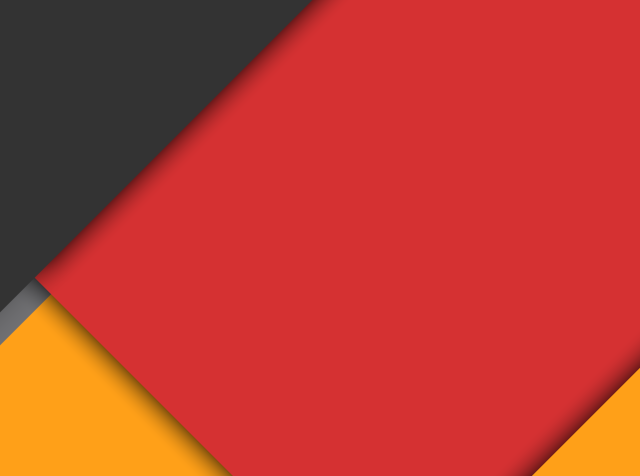
Give the GLSL for this background, as a Shadertoy shader.

```glsl
#define DARK_EDGE -0.243
#define STRIP_EDGE -0.194
#define CORNER_EDGE 0.790
#define SHEET_EDGE 0.346
#define SHADOW_WIDTH 0.062
#define SHADOW_STRENGTH 0.50

const vec3 RED = vec3(0.835, 0.192, 0.196);
const vec3 CHARCOAL = vec3(0.2);
const vec3 AMBER = vec3(1.0, 0.627, 0.094);
const vec3 STEEL = vec3(0.44, 0.44, 0.45);

// Antialiased coverage of the side where distance is positive
float cover(float distance) {
    float pixel = 0.7 / iResolution.y;
    return smoothstep(-pixel, pixel, distance);
}

// Light left at a distance from the edge of a raised sheet
float shade(float distance, float strength) {
    float falloff = 1.0 - clamp(distance / SHADOW_WIDTH, 0.0, 1.0);
    return 1.0 - strength * falloff * falloff;
}

void mainImage(out vec4 fragColor, in vec2 fragCoord) {
    // Diagonal axes: across runs to lower right, along to upper right
    vec2 p = fragCoord / iResolution.y;
    float across = (p.x - p.y) * 0.70711;
    float along = (p.x + p.y) * 0.70711;

    // Lower left: steel strip and amber panel under the red sheet
    vec3 strip = STEEL * shade(across - DARK_EDGE, 0.12);
    vec3 color = mix(strip, AMBER, cover(across - STRIP_EDGE));
    color *= shade(SHEET_EDGE - along, SHADOW_STRENGTH);

    // Red sheet, shaded by the charcoal panel and the amber corner
    float cornerFade = smoothstep(-0.02, 0.07, along - SHEET_EDGE);
    vec3 sheet = RED * shade(across - DARK_EDGE, SHADOW_STRENGTH * mix(0.5, 1.0, cornerFade));
    sheet *= shade(CORNER_EDGE - across, SHADOW_STRENGTH);
    color = mix(color, sheet, cover(along - SHEET_EDGE));

    // Flat panels on top
    color = mix(color, AMBER, cover(across - CORNER_EDGE));
    color = mix(color, CHARCOAL, cover(DARK_EDGE - across));
    fragColor = vec4(color, 1.0);
}
```
